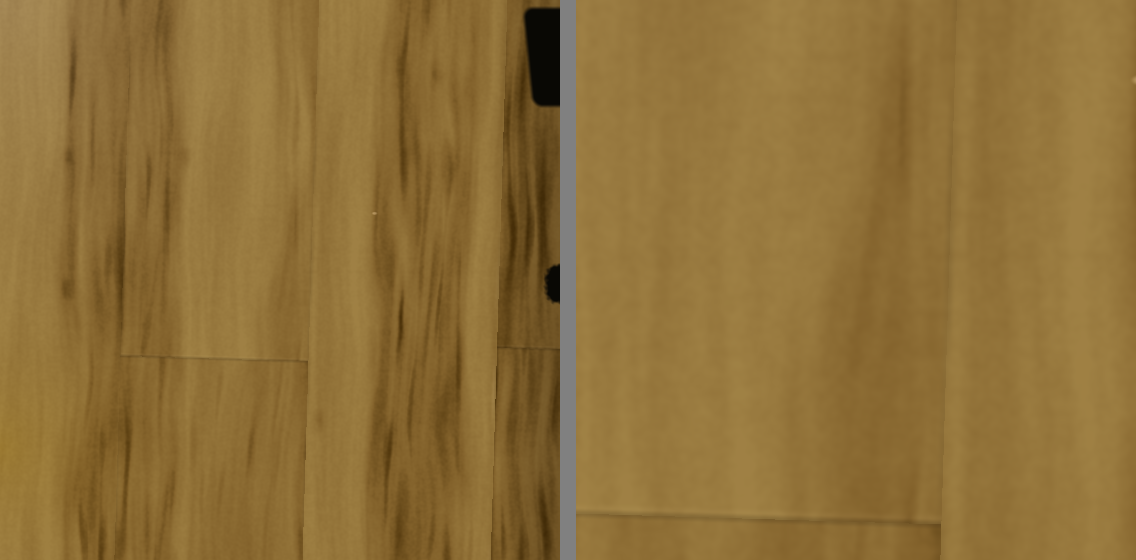
Left: the whole. Right: its middle third, enlarged.
A WebGL 1 fragment shader for this texture:

```glsl
precision highp float;
// Worn wood floor: long staggered planks, slightly tilted, with pale sapwood
// and brown heartwood bands. Stretched gradient noise makes the grain, streaks
// and wear; two black furniture feet stand at the right edge.
uniform vec2 u_resolution;

vec2 gradientAt(vec2 cell) {
  float angle = 6.2832 * fract(sin(dot(cell, vec2(127.1, 311.7))) * 43758.55);
  return vec2(cos(angle), sin(angle));
}

float noise(vec2 p) {
  vec2 i = floor(p), f = fract(p);
  vec2 w = f * f * f * (f * (f * 6.0 - 15.0) + 10.0);
  vec2 e = vec2(1.0, 0.0);
  float low = mix(dot(gradientAt(i), f), dot(gradientAt(i + e.xy), f - e.xy), w.x);
  float high = mix(dot(gradientAt(i + e.yx), f - e.yx),
                   dot(gradientAt(i + e.xx), f - e.xx), w.x);
  return mix(low, high, w.y);
}

float band(float x, float a, float b, float soft) {
  return smoothstep(a - soft, a + soft, x) - smoothstep(b - soft, b + soft, x);
}

float roundBox(vec2 p, vec2 halfSize, float radius) {
  vec2 d = abs(p) - halfSize + radius;
  return length(max(d, 0.0)) + min(max(d.x, d.y), 0.0) - radius;
}

vec3 woodColor(float tone) {
  vec3 dark = vec3(0.29, 0.19, 0.03);
  vec3 brown = vec3(0.51, 0.38, 0.165);
  vec3 pale = vec3(0.62, 0.50, 0.26);
  return mix(mix(dark, brown, clamp(tone * 2.0, 0.0, 1.0)), pale,
             clamp(tone * 2.0 - 1.0, 0.0, 1.0));
}

void main() {
  vec2 p = gl_FragCoord.xy / u_resolution.y;
  float aa = 1.0 / u_resolution.y;

  // Plank layout: tilted columns, every other one shifted by half a length
  vec2 q = vec2(p.x - 0.03 * (p.y - 0.36), p.y + 0.03 * p.x);
  float column = floor((q.x - 0.215) / 0.336);
  float across = q.x - 0.215 - column * 0.336;
  float along = q.y - 0.371 - 0.0175 * column - 0.7 * mod(column, 2.0);
  float row = floor(along / 1.4);
  along -= row * 1.4;
  float side = across - 0.336 * step(0.168, across);
  float endGap = min(along, 1.4 - along);
  vec2 seed = vec2(column * 17.3, row * 9.7);

  // Heartwood bands with wavering borders
  float x = q.x + 0.026 * noise(vec2(q.x * 7.0, p.y * 3.0) + seed)
          + 0.008 * noise(vec2(q.x * 22.0, p.y * 6.0) + seed);
  float heart = band(x, 0.11, 0.32, 0.018) + band(x, 0.662, 0.838, 0.02)
              + 0.6 * band(x, 0.48, 0.6, 0.035) * step(q.x, 0.551);
  float lower = step(row, -0.5) * step(abs(column), 0.5);
  heart = mix(heart, 0.55 + 0.4 * heart, lower);
  heart = mix(heart, 1.45 - 0.35 * smoothstep(0.92, 1.0, x), step(1.5, column));

  // Grain from broad to fine, with blotches that cross it
  float broad = noise(vec2(x * 14.0, p.y * 1.8) + seed);
  float grain = noise(vec2(x * 40.0, p.y * 3.2) + seed);
  float fine = noise(vec2(x * 95.0, p.y * 7.0) + seed);
  float blotch = noise(vec2(x * 16.0, p.y * 9.0) + seed + 7.0);
  float tone = 0.89 - 0.29 * heart + (0.22 + 0.06 * heart) * broad
             + (0.14 + 0.10 * heart) * grain + (0.10 + 0.05 * heart) * fine
             + (0.05 + 0.08 * heart) * blotch
             + 0.06 * noise(p * 75.0) + 0.06 * noise(p * 170.0);

  // Tapered dark streaks, long and soft to short and narrow
  for (int k = 0; k < 3; k++) {
    float n = float(k);
    float streak = noise(vec2(x * (16.0 + 17.0 * n), p.y * (2.0 + 2.0 * n)) + seed + 31.0 * n);
    tone -= (0.20 + 0.07 * n) * min(heart, 1.0) * smoothstep(0.12, 0.6, streak);
  }

  // Shaded heart border, plank corner and a long split
  tone -= 0.26 * exp(-pow((x - 0.673) / 0.014, 2.0)) * band(p.y, 0.08, 0.62, 0.1);
  tone -= 0.22 * lower * exp(-across * 35.0) * smoothstep(0.1, 0.35, p.y);
  vec2 split = p - vec2(0.716, 0.43);
  split.x -= 0.05 * split.y + 0.006 * noise(vec2(p.y * 18.0, 2.0));
  split /= vec2(0.005, 0.06);
  tone -= 0.65 * exp(-dot(split, split));

  // Small knots scattered in the brown wood
  for (int k = 0; k < 5; k++) {
    float n = float(k);
    vec2 knot = vec2(0.12 + 0.21 * mod(n, 2.0) + 0.45 * step(3.0, n),
                     fract(0.72 + 0.382 * n * step(1.5, n)));
    vec2 d = (p - knot) / vec2(0.010, 0.019);
    tone -= 0.25 * exp(-dot(d, d) * (1.0 + 0.7 * noise(p * 60.0)));
  }

  // Soft shade along each seam, centred a little to its left
  tone -= 0.13 * exp(-pow((side + 0.004) / 0.008, 2.0));

  // Hazy light at upper left, warmer below, shade toward the right
  vec3 color = woodColor(tone);
  color += vec3(0.04, 0.05, 0.09) * exp(-3.5 * length(p - vec2(0.0, 1.0)));
  color += vec3(0.0, -0.01, -0.06) * exp(-9.0 * length(p - vec2(0.0, 0.2)));
  color *= 1.0 - 0.14 * smoothstep(0.86, 1.0, p.x);

  // Seams: broken soft lines, pale worn edge on the right one
  float worn = smoothstep(-0.2, 0.45, noise(vec2(p.y * 9.0, column * 3.7 + 0.5)));
  color *= 1.0 - 0.06 * worn * (1.0 - smoothstep(0.0, 0.004 + aa, abs(side)));
  color *= 1.0 - 0.12 * (1.0 - smoothstep(0.0, 0.003 + aa, endGap));
  color += 0.02 * band(along, 0.002, 0.005, 0.002);
  float edge = band(q.x, 0.881, 0.886, 0.002 + aa) * smoothstep(0.65, 0.3, p.y);
  color += 0.07 * edge * worn;
  color += 0.2 * (1.0 - smoothstep(0.001, 0.005, length((p - vec2(0.669, 0.619)) * vec2(0.8, 1.3))));

  // Black furniture feet
  vec2 upper = p - vec2(1.0, 0.898);
  upper.x += 0.1 * upper.y;
  float foot = roundBox(upper, vec2(0.057, 0.088), 0.018);
  float small = roundBox(p - vec2(1.006, 0.493), vec2(0.031, 0.034), 0.022)
              + 0.004 * noise(p * 130.0);
  float cover = 1.0 - smoothstep(-0.003 - aa, 0.003 + aa, min(foot, small));
  gl_FragColor = vec4(mix(color, vec3(0.035, 0.03, 0.015), cover), 1.0);
}
```
